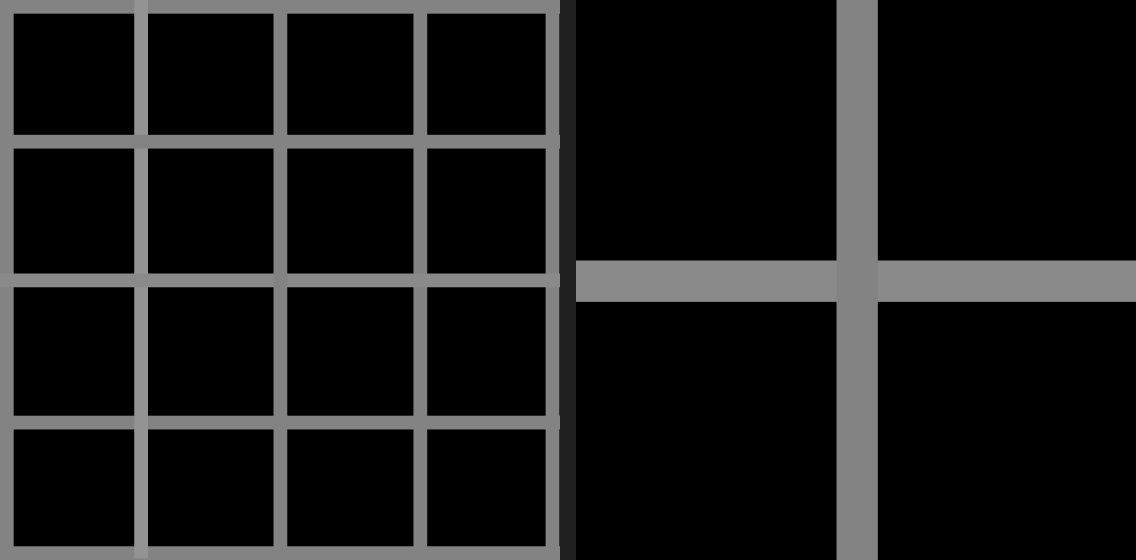
Left, the full canvas; right, a detail of the centre.
Reproduce this pattern procedurally as a three.js fragment shader.

```glsl
#define CELLS 4.0
#define HALF_WIDTH 0.0123
#define FIRST_BAR vec2(0.0121, 0.0122)
#define LAST_BAR vec2(0.9866, 0.9879)
#define SHIFT_X vec3(0.0020, 0.0007, 0.0006)
#define SHIFT_Y vec3(-0.0046, -0.0007, -0.0030)
#define BAR_GREY 0.512
#define BRIGHT_COLUMN 0.578
#define BRIGHT_ROW 0.543
#define COLUMN_FOOT 0.003

varying vec2 vUv;

// 1.0 when two bar indices agree
float same(float a, float b) {
  return 1.0 - step(0.5, abs(a - b));
}

// Small uneven shift of the three inner bars
float innerShift(float index, vec3 shifts) {
  return dot(shifts, vec3(same(index, 1.0), same(index, 2.0), same(index, 3.0)));
}

void main() {
  vec2 pixel = max(fwidth(vUv), vec2(1e-5));

  // Nearest column and row, with the outer bars kept inside the canvas
  vec2 index = floor(vUv * CELLS + 0.5);
  vec2 centre = clamp(index / CELLS, FIRST_BAR, LAST_BAR);
  centre += vec2(innerShift(index.x, SHIFT_X), innerShift(index.y, SHIFT_Y));

  // Smoothed coverage: x for the column, y for the row
  vec2 edge = abs(vUv - centre) - HALF_WIDTH;
  vec2 cover = clamp(0.5 - edge / pixel, 0.0, 1.0);

  // One brighter bar in each direction
  float brightColumn = same(index.x, 1.0);
  float brightRow = same(index.y, 2.0);
  float foot = clamp((vUv.y - COLUMN_FOOT) / pixel.y + 0.5, 0.0, 1.0);
  float columnGrey = mix(BAR_GREY, BRIGHT_COLUMN, brightColumn * foot);
  float rowGrey = mix(BAR_GREY, BRIGHT_ROW, brightRow);

  // Crossings: the bright column dips under two rows, the middle one stays on top
  float under = max(brightRow, same(index.y, 3.0));
  float columnOnTop = max(brightColumn * (1.0 - under), same(index.x, 2.0));
  float rowLast = mix(columnGrey * cover.x, rowGrey, cover.y);
  float columnLast = mix(rowGrey * cover.y, columnGrey, cover.x);

  gl_FragColor = vec4(vec3(mix(rowLast, columnLast, columnOnTop)), 1.0);
}
```
